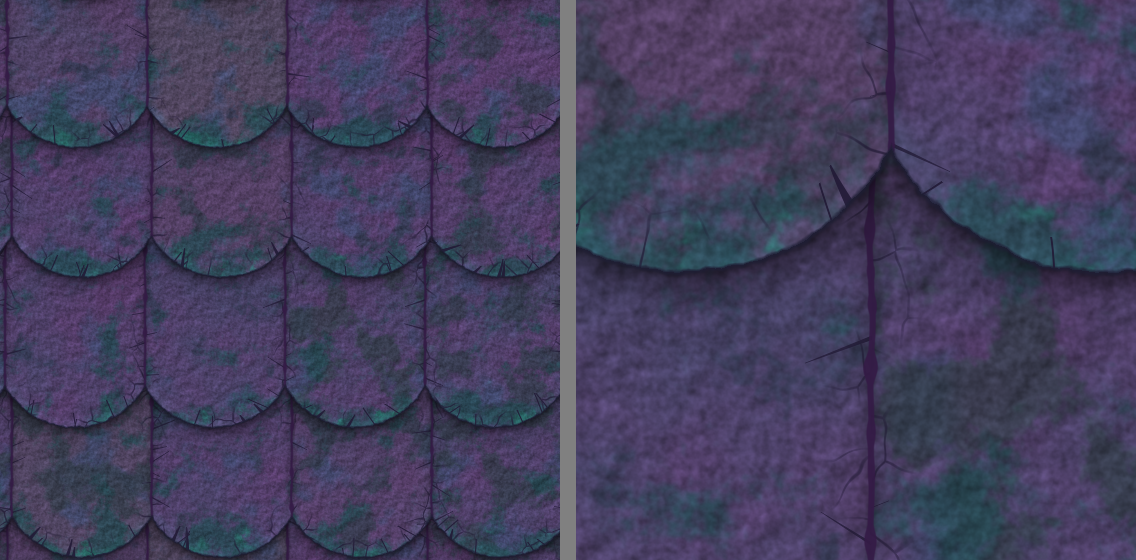
Left, the full canvas; right, a detail of the centre.
Give the GLSL for this pattern, as a WebGL 2 fragment shader.

```glsl
#version 300 es
precision highp float;
uniform vec2 u_resolution;
out vec4 fragColor;

vec2 hash2(vec2 p) {
  vec3 a = fract(p.xyx * vec3(.1031, .1030, .0973));
  a += dot(a, a.yzx + 33.33);
  return fract((a.xx + a.yz) * a.zy);
}

float corner(vec2 cell, vec2 offset) {
  float angle = 6.2832 * hash2(cell).x;
  return dot(vec2(cos(angle), sin(angle)), offset);
}

float gradientNoise(vec2 p) {
  vec2 i = floor(p), f = p - i;
  vec2 w = f * f * f * (f * (f * 6. - 15.) + 10.), e = vec2(1, 0);
  return mix(mix(corner(i, f), corner(i + e, f - e), w.x),
             mix(corner(i + e.yx, f - e.yx), corner(i + 1., f - 1.), w.x), w.y);
}

float fbm(vec2 p) {
  float sum = 0., amp = .6;
  for (int i = 0; i < 5; i++) {
    sum += amp * gradientNoise(p);
    p = mat2(1.6, 1.2, -1.2, 1.6) * p + 7.3;
    amp *= .55;
  }
  return sum;
}

// Distance to the border between the two nearest cells
float cellBorder(vec2 p) {
  vec2 i = floor(p), f = p - i, near = vec2(9), next = vec2(9);
  for (int y = -1; y <= 1; y++)
    for (int x = -1; x <= 1; x++) {
      vec2 o = vec2(x, y), r = o + hash2(i + o) - f;
      if (dot(r, r) < dot(near, near)) { next = near; near = r; }
      else if (dot(r, r) < dot(next, next)) next = r;
    }
  return dot(.5 * (near + next), normalize(next - near));
}

void main() {
  vec2 p = gl_FragCoord.xy / u_resolution;
  p.y = 1. - p.y;
  float px = 1. / u_resolution.y, radius = .143;

  // Topmost tile covering this point; upper rows overlap lower ones
  float edge = 1., above = 1., x = 0.;
  vec2 local = vec2(0), id = vec2(0);
  float ragged = .0035 * fbm(p * 45.) + .0015 * gradientNoise(p * 130.);
  for (int r = -1; r < 5; r++) {
    int row = (r + 4) % 4;
    float tip = .263 + .5 * floor(float(r) * .5) + .232 * float(row % 2);
    x = p.x - vec4(.013, .021, .009, .021)[row] + .0025 * gradientNoise(vec2(p.y * 22., r));
    local = vec2((fract(x * 4.) - .5) * .25, p.y - tip + radius);
    id = vec2(mod(floor(x * 4.), 4.), row);
    above = edge;
    edge = length(vec2(local.x, max(local.y, 0.))) - radius + ragged;
    if (edge < 0.) break;
  }
  float side = .125 - abs(local.x);
  vec2 tint = hash2(id * 5.3 + 2.7), wear = hash2(id * 3.1 + 41.);
  vec2 s = p + id * 3.7;
  float low = smoothstep(.05, .14, local.y);
  float grit = gradientNoise(p * 190.);

  // Slate body, plum to dusty blue
  vec3 color = mix(vec3(.34, .235, .415), vec3(.285, .265, .41),
                   clamp(.35 + .5 * (tint.x - .4) + 1.3 * fbm(s * 7.), 0., 1.));
  color = mix(color, vec3(.315, .285, .36), .75 * smoothstep(.72, .95, tint.y));
  float blue = smoothstep(.05, .33, fbm(s * 9. + 30.) + .12 * low + .2 * (wear.y - .5));
  color = mix(color, vec3(.235, .29, .43), .7 * blue);

  // Dark lichen and green moss
  float lichen = smoothstep(.06, .24, fbm(s * 12. + 60.) + .3 * (wear.x - .5) + .1 * grit);
  color = mix(color, mix(vec3(.18, .215, .31), vec3(.19, .235, .265), wear.x), .72 * lichen);
  float moss = smoothstep(.1, .42, fbm(s * 13. + 90.) + .42 * low * (.45 + wear.y) + .1 * grit);
  color = mix(color, vec3(.14, .275, .31), .8 * moss);
  color += vec3(-.02, .09, .03) * smoothstep(.35, .7, fbm(s * 18. + 12.) + .4 * moss * low);

  // Rough stone relief and grain
  float relief = fbm(p * 48.) - fbm(p * 48. + vec2(.14, .2));
  color *= 1. + .5 * relief + .17 * grit + .13 * gradientNoise(p * 310.);

  // Worn pale lip along the round end
  float lip = smoothstep(-.022, -.006, edge) * smoothstep(.0, .06, local.y);
  color += vec3(.015, .05, .05) * lip * (.7 + gradientNoise(p * 60.));

  // Fine polygonal cracks near the borders
  float border = max(smoothstep(-.045, -.012, edge), .8 * smoothstep(.035, .008, side));
  float patchy = smoothstep(-.12, .15, gradientNoise(s * 15. + 5.));
  float net = cellBorder(s * 25. + .12 * gradientNoise(p * 60.)) / 25.;
  float crack = .7 * border * patchy * smoothstep(.0006 + px, .0002, net);

  // Splits running in from the lip and from the sides
  for (int i = 0; i < 5; i++) {
    vec2 h = hash2(id * 7.7 + float(i) * 13.1), k = hash2(h * 91. + 3.);
    float angle = 1.7 * (h.x - .5), size = .012 + .024 * h.y;
    vec2 dir = vec2(sin(angle), cos(angle));
    float along = (dot(local, dir) - radius + size) / size;
    float across = dot(local, vec2(dir.y, -dir.x)) + (k.x - .5) * (1. - along) * size;
    float width = .0004 + .0022 * along * step(.72, k.y);
    crack = max(crack, .9 * step(0., along) * smoothstep(px, -.3 * px, abs(across) - width));

    float reach = 1. - side / (.01 + .03 * k.x);
    float slant = local.y - .11 + .2 * h.y + 1.4 * (k.y - .5) * side;
    float oneSide = step(0., local.x * (h.x - .5));
    crack = max(crack, .75 * oneSide * step(0., reach)
      * smoothstep(px, -.3 * px, abs(slant) - .0012 * reach * k.x));
  }
  color = mix(color, vec3(.13, .1, .21), crack);

  // Beaded seams between neighbours
  float bead = max(0., gradientNoise(vec2(p.y * 48., floor(x * 4. + .5) + id.y * 9.)));
  float seam = smoothstep(px, -px, side - .0018 - .0055 * bead);
  color *= 1. - .3 * exp(-side / .005);
  color = mix(color, vec3(.205, .105, .275), .92 * seam);

  // Cast shadow and dark outline of the overlap
  color *= 1. - .5 * exp(-max(above, 0.) / .009) - .12 * exp(-max(above, 0.) / .03);
  float outline = max(smoothstep(.003, .0, above), smoothstep(-.0015 - px, 0., edge));
  color = mix(color, vec3(.12, .12, .21), .8 * outline);
  fragColor = vec4(color, 1);
}
```
